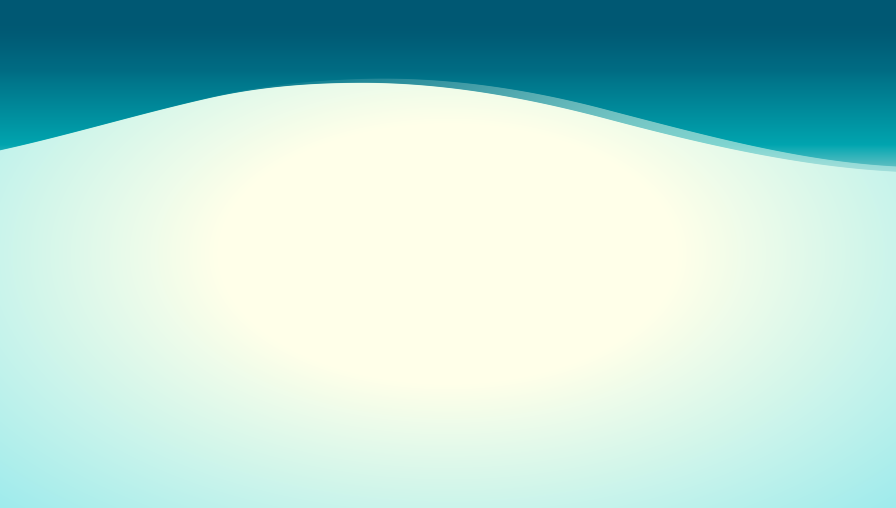
This background is drawn by a Shadertoy shader. Its source:

```glsl
// Cream radial glow under a teal header with a soft wavy edge and a translucent second wave.

#define CREAM vec3(1.0, 1.0, 0.914)
#define AQUA vec3(0.62, 0.92, 0.925)
#define DEEP_TEAL vec3(0.0, 0.345, 0.45)
#define MID_TEAL vec3(0.0, 0.43, 0.52)
#define BRIGHT_TEAL vec3(0.0, 0.65, 0.69)
#define PALE_TEAL vec3(0.42, 0.76, 0.77)
#define GLOW_CORE 0.51
#define BAND_OPACITY 0.5
#define BAND_WIDTH 0.017

// Cubic through a and b = (x, depth, slope)
float hermite(vec3 a, vec3 b, float x) {
    float span = b.x - a.x;
    float t = clamp((x - a.x) / span, 0.0, 1.0);
    float s = t * t * (3.0 - 2.0 * t);
    float bend = span * t * (1.0 - t) * (a.z * (1.0 - t) - b.z * t);
    return mix(a.y, b.y, s) + bend;
}

// Depth of the wave below the top edge
float waveDepth(float x) {
    vec3 start = vec3(0.0, 0.296, -0.388);
    vec3 rise = vec3(0.234, 0.193, -0.396);
    vec3 crest = vec3(0.404, 0.163, 0.0);
    vec3 fall = vec3(0.677, 0.234, 0.467);
    vec3 end = vec3(1.0, 0.338, 0.09);
    if (x < rise.x) return hermite(start, rise, x);
    if (x < crest.x) return hermite(rise, crest, x);
    if (x < fall.x) return hermite(crest, fall, x);
    return hermite(fall, end, x);
}

// Gap between the two waves, widest on the right slope
float bandGap(float x) {
    float grow = smoothstep(0.2, 0.68, x);
    float taper = 1.0 - 0.45 * smoothstep(0.7, 1.0, x);
    return 0.001 + BAND_WIDTH * grow * taper;
}

vec3 headerColor(float depth) {
    vec3 color = mix(DEEP_TEAL, MID_TEAL, smoothstep(0.04, 0.165, depth));
    color = mix(color, BRIGHT_TEAL, clamp((depth - 0.14) / 0.15, 0.0, 1.0));
    return mix(color, PALE_TEAL, clamp((depth - 0.285) / 0.05, 0.0, 1.0));
}

void mainImage(out vec4 fragColor, in vec2 fragCoord) {
    vec2 uv = fragCoord / iResolution.xy;
    float depth = 1.0 - uv.y;
    float pixel = 1.0 / iResolution.y;

    // Elliptical glow on the lower field
    float radius = length((uv - 0.5) * 2.0);
    float fade = clamp((radius - GLOW_CORE) / (1.4142 - GLOW_CORE), 0.0, 1.0);
    vec3 field = mix(CREAM, AQUA, fade);

    // Header with the translucent wave over it
    float wave = waveDepth(uv.x);
    float gap = bandGap(uv.x);
    float bandMask = smoothstep(-0.6, 0.6, (depth - wave + gap) / pixel);
    float opacity = BAND_OPACITY * smoothstep(0.25, 0.85, uv.x) + 0.06;
    vec3 header = mix(headerColor(depth), field, bandMask * opacity);

    // Front wave
    float fieldMask = smoothstep(-0.6, 0.6, (depth - wave) / pixel);
    fragColor = vec4(mix(header, field, fieldMask), 1.0);
}
```
